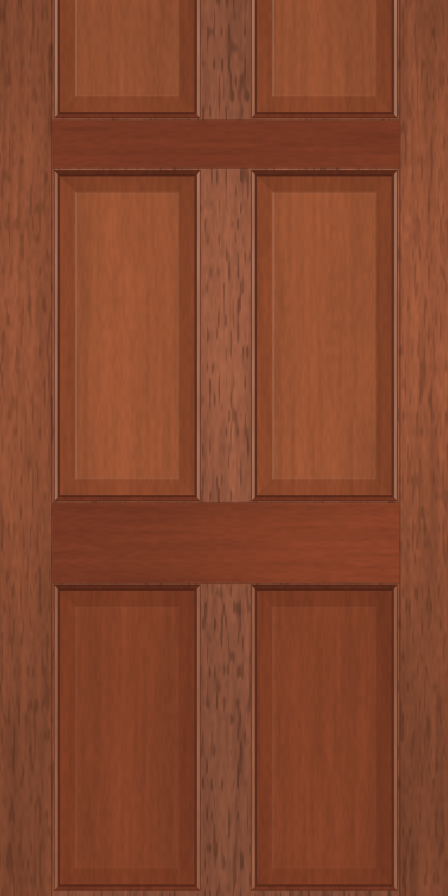
This texture is drawn by a WebGL 1 fragment shader. Its source:

```glsl
precision highp float;
uniform vec2 u_resolution;

// Layout: x runs 0..1 rightwards, y runs 0..2 downwards
const vec2 STILE_EDGES = vec2(0.117, 0.891);
const vec2 COLUMN_CENTRES = vec2(0.284, 0.724);
const float PANEL_HALF_WIDTH = 0.164;
const vec2 TOP_ROW = vec2(-0.500, 0.264);
const vec2 MIDDLE_ROW = vec2(0.380, 1.119);
const vec2 BOTTOM_ROW = vec2(1.305, 1.988);
const vec2 UPPER_RAIL = vec2(0.269, 0.374);
const vec2 LOWER_RAIL = vec2(1.123, 1.301);
const float MOULDING = 0.013;
const float BEVEL = 0.050;

const vec3 STILE_WOOD = vec3(0.535, 0.300, 0.200);
const vec3 MULLION_WOOD = vec3(0.565, 0.335, 0.240);
const vec3 RAIL_WOOD = vec3(0.480, 0.230, 0.145);
const vec3 PANEL_WOOD = vec3(0.575, 0.315, 0.195);
const vec3 LOW_PANEL_WOOD = vec3(0.490, 0.245, 0.150);
const vec3 HIGHLIGHT = vec3(0.670, 0.510, 0.440);
const vec3 GROOVE = vec3(0.270, 0.115, 0.075);

float hash(vec2 p) {
  p = fract(p * vec2(0.1031, 0.1137));
  p += dot(p, p.yx + 33.33);
  return fract((p.x + p.y) * p.x * 7.13);
}

float noise(vec2 p) {
  vec2 i = floor(p), f = fract(p);
  f = f * f * (3.0 - 2.0 * f);
  return mix(mix(hash(i), hash(i + vec2(1.0, 0.0)), f.x),
             mix(hash(i + vec2(0.0, 1.0)), hash(i + 1.0), f.x), f.y);
}

// Soft-edged interval from a to b
float band(float v, float a, float b) {
  float aa = 0.6 / u_resolution.x;
  return smoothstep(a - aa, a + aa, v) * (1.0 - smoothstep(b - aa, b + aa, v));
}

// Wood fibres running along y, centred on zero
float grain(vec2 p, float seed) {
  p += seed;
  float wave = 0.012 * noise(p * vec2(6.0, 2.0));
  float broad = noise(vec2((p.x + wave) * 28.0, p.y * 1.2)) - 0.5;
  float fibre = noise(vec2((p.x + wave) * 110.0, p.y * 6.0)) - 0.5;
  float fleck = noise(p * vec2(210.0, 55.0)) - 0.5;
  return 0.06 * broad + 0.08 * fibre + 0.07 * fleck;
}

// Short dark pores lying along y
float pores(vec2 p) {
  return smoothstep(0.60, 0.90, noise(p * vec2(190.0, 28.0) + 11.0));
}

vec3 frameColor(vec2 p) {
  float stile = 1.0 - band(p.x, STILE_EDGES.x, STILE_EDGES.y);
  float glow = exp(-pow((p.y - 0.75) / 0.62, 2.0));
  vec3 upright = mix(MULLION_WOOD, STILE_WOOD, stile);
  float right = step(0.5, p.x) * stile;
  upright *= 0.87 + glow * (0.17 + 0.06 * right);
  upright *= 1.0 + grain(p, 3.0) * 1.5 - pores(p) * mix(0.20, 0.12, stile);

  // Cross rails carry horizontal grain
  float rail = max(band(p.y, UPPER_RAIL.x, UPPER_RAIL.y),
                   band(p.y, LOWER_RAIL.x, LOWER_RAIL.y)) * (1.0 - stile);
  float sheen = 0.96 + 0.12 * smoothstep(0.25, 0.8, p.x) * step(1.0, p.y);
  vec3 cross = RAIL_WOOD * sheen * (1.0 + grain(p.yx, 8.0) * 1.1);
  vec3 col = mix(upright, cross, rail);

  // Joints beside stiles and along rails
  float joint = max(band(p.x, STILE_EDGES.x - 0.003, STILE_EDGES.x),
                    band(p.x, STILE_EDGES.y, STILE_EDGES.y + 0.003));
  for (int i = 0; i < 2; i++) {
    vec2 r = i == 0 ? UPPER_RAIL : LOWER_RAIL;
    float seam = max(band(p.y, r.x - 0.003, r.x), band(p.y, r.y, r.y + 0.003));
    joint = max(joint, seam * (1.0 - stile));
  }
  return mix(col, GROOVE, 0.38 * joint);
}

vec3 panelColor(vec2 p, vec2 q, vec2 inset, float low) {
  float d = min(inset.x, inset.y);
  float side = smoothstep(-0.002, 0.002, inset.y - inset.x);
  float daylight = 1.0 - 0.05 * smoothstep(0.5, 0.0, p.y);
  vec3 wood = mix(PANEL_WOOD, LOW_PANEL_WOOD, low) * daylight;
  wood *= 1.0 + 0.05 * (1.0 - smoothstep(0.0, 0.12, abs(q.x)));
  vec3 col = wood * (1.0 + grain(p, 5.0));

  // Sloping border and the crisp edge of the raised field
  float slope = band(d, MOULDING, BEVEL);
  float upDown = q.y < 0.0 ? 0.85 : 0.91;
  float leftRight = q.x < 0.0 ? 0.94 : 0.87;
  float shade = mix(upDown, leftRight, side);
  col *= mix(vec3(1.0), vec3(1.0, 0.94, 0.91) * shade, slope * (1.0 - 0.45 * low));
  float ridge = band(d, BEVEL - 0.003, BEVEL + 0.002);
  float lit = side * (q.x < 0.0 ? 0.32 : 0.10) + (1.0 - side) * 0.08;
  col = mix(col, HIGHLIGHT, ridge * lit * (1.0 - 0.65 * low));

  // Moulding: pale lip on the uprights, shadow across the top
  float rim = 1.0 - smoothstep(MOULDING - 0.002, MOULDING + 0.002, d);
  vec3 lip = mix(RAIL_WOOD * (q.y < 0.0 ? 0.72 : 0.90), STILE_WOOD, side);
  col = mix(col, lip * (1.0 + grain(p, 1.0)), rim);
  float streak = 0.55 + 0.45 * noise(p * vec2(80.0, 12.0));
  col = mix(col, HIGHLIGHT, side * band(d, 0.002, 0.008) * streak * (0.80 - 0.40 * low));
  col = mix(col, GROOVE, band(d, 0.009, 0.014) * mix(0.58, 0.68, side));
  return mix(col, GROOVE, band(d, -0.002, 0.002) * 0.45);
}

void main() {
  vec2 p = gl_FragCoord.xy / u_resolution * vec2(1.0, 2.0);
  p.y = 2.0 - p.y;
  vec2 row = p.y < 0.32 ? TOP_ROW : (p.y < 1.21 ? MIDDLE_ROW : BOTTOM_ROW);
  float column = p.x < 0.5 ? COLUMN_CENTRES.x : COLUMN_CENTRES.y;
  vec2 q = p - vec2(column, 0.5 * (row.x + row.y));
  vec2 inset = vec2(PANEL_HALF_WIDTH, 0.5 * (row.y - row.x)) - abs(q);
  float aa = 0.7 / u_resolution.x;
  float inside = smoothstep(-aa, aa, min(inset.x, inset.y));
  vec3 col = mix(frameColor(p), panelColor(p, q, inset, step(1.21, p.y)), inside);
  gl_FragColor = vec4(clamp(col, 0.0, 1.0), 1.0);
}
```
